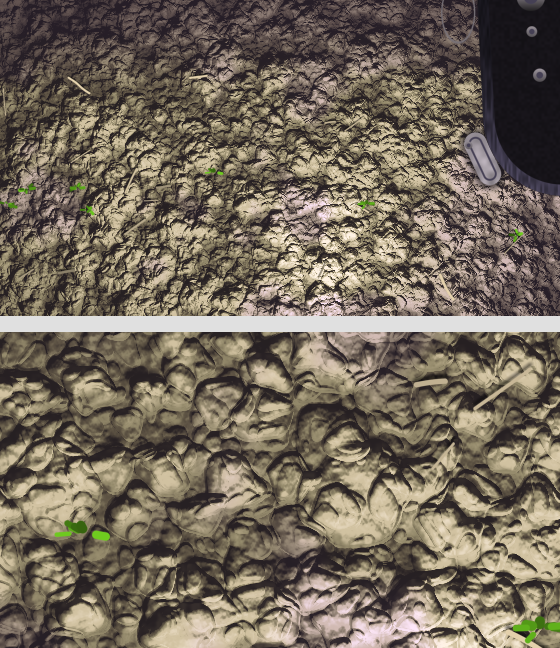
Top, the full canvas; bottom, a detail of the centre.
A Shadertoy shader for this texture:

```glsl
// Crumbly garden soil under a low warm lamp, with straw, seedlings and a dark
// machine plate. Soil is a height field of scattered domes and noise, lit by
// its slope and short cast shadows; the other parts are distance functions.

const vec3 SOIL_DARK = vec3(0.15, 0.125, 0.135);
const vec3 SOIL_MID = vec3(0.36, 0.32, 0.26);
const vec3 SOIL_LIGHT = vec3(0.58, 0.54, 0.42);
const vec3 SOIL_PALE = vec3(0.82, 0.76, 0.63);
const vec3 STRAW = vec3(0.86, 0.79, 0.65);
const vec3 LEAF = vec3(0.36, 0.66, 0.10);
const vec3 PLATE = vec3(0.085, 0.075, 0.095);
const vec3 RIM = vec3(0.27, 0.25, 0.33);
const vec3 METAL = vec3(0.62, 0.59, 0.62);
const vec2 LAMP = vec2(1.04, 0.18);

float hash(vec2 p) {
    vec3 q = fract(p.xyx * vec3(0.1031, 0.1030, 0.0973));
    q += dot(q, q.yzx + 33.33);
    return fract((q.x + q.y) * q.z);
}

vec2 hash2(vec2 p) { return vec2(hash(p), hash(p + 71.7)); }

float noise(vec2 p) {
    vec2 i = floor(p), f = fract(p);
    f = f * f * (3.0 - 2.0 * f);
    return mix(mix(hash(i), hash(i + vec2(1, 0)), f.x),
               mix(hash(i + vec2(0, 1)), hash(i + vec2(1, 1)), f.x), f.y);
}

float fbm(vec2 p) {
    float sum = 0.0, amp = 0.5;
    for (int i = 0; i < 4; i++) {
        sum += amp * noise(p);
        p = mat2(1.6, 1.2, -1.2, 1.6) * p + 9.3;
        amp *= 0.5;
    }
    return sum;
}

// Tallest random dome near p, in canvas units
float clods(vec2 p, float freq) {
    vec2 cell = floor(p * freq), f = fract(p * freq);
    float top = 0.0;
    for (int y = -1; y <= 1; y++)
    for (int x = -1; x <= 1; x++) {
        vec2 o = vec2(x, y), id = cell + o + freq;
        float radius = mix(0.2, 0.68, hash(id + 13.1));
        vec2 d = (o + hash2(id) - f) / radius;
        top = max(top, radius * sqrt(max(0.0, 1.0 - dot(d, d))));
    }
    return top / freq;
}

float soilHeight(vec2 p) {
    vec2 warp = vec2(noise(p * 38.0), noise(p * 38.0 + 40.0)) - 0.5;
    vec2 q = p + 0.018 * warp;
    float h = 0.45 * clods(q, 11.0) + 0.55 * clods(q, 23.0) + 0.5 * clods(q, 47.0);
    return h + 0.03 * fbm(p * 13.0) + 0.011 * fbm(p * 65.0);
}

vec3 soilRamp(float t) {
    vec3 c = mix(SOIL_DARK, SOIL_MID, smoothstep(0.05, 0.36, t));
    c = mix(c, SOIL_LIGHT, smoothstep(0.32, 0.6, t));
    c = mix(c, SOIL_PALE, smoothstep(0.56, 0.88, t));
    return mix(c, vec3(1.0, 0.95, 0.89), smoothstep(0.9, 1.4, t));
}

vec3 soil(vec2 p) {
    vec2 e = vec2(0.003, 0.0), toLamp = normalize(LAMP - vec2(0.0, 0.6) - p);
    float h = soilHeight(p);
    vec2 slope = vec2(soilHeight(p + e.xy), soilHeight(p + e.yx)) - h;
    vec3 normal = normalize(vec3(-slope / e.x, 1.0));
    float lit = max(0.0, dot(normal, vec3(toLamp * 0.75, 0.66)));
    float blocked = max(soilHeight(p + toLamp * 0.012) - h - 0.010,
                        soilHeight(p + toLamp * 0.028) - h - 0.020);
    float shade = (0.12 + lit) * mix(1.0, 0.35, smoothstep(0.0, 0.008, blocked));
    shade *= mix(0.55, 1.05, smoothstep(0.015, 0.045, h));

    // Lamp pool, dim far side and darker corners
    vec2 r = p - LAMP, v = (p - vec2(0.95, 0.42)) * vec2(0.75, 1.0);
    float lamp = mix(0.92, 0.52, smoothstep(0.6, 0.98, p.y + 0.06 * fbm(p * 5.0)));
    lamp *= 1.0 - 0.38 * smoothstep(0.35, 0.85, length(v));
    lamp += 0.5 * exp(-dot(r, r) * 28.0);
    float grain = 0.10 * (noise(p * 190.0) - 0.5);
    float cool = max(smoothstep(0.68, 0.95, p.y), smoothstep(1.1, 1.6, p.x - 0.4 * p.y));
    cool = max(cool, 0.8 * smoothstep(0.45, 0.65, fbm(p * 6.0 + 5.0)));
    return soilRamp(lamp * (shade + grain)) * mix(vec3(1), vec3(1.0, 0.95, 1.14), cool);
}

float cover(float d, float px) { return smoothstep(px, -px, d); }

float segment(vec2 p, vec2 a, vec2 b) {
    vec2 d = b - a;
    return length(p - a - d * clamp(dot(p - a, d) / dot(d, d), 0.0, 1.0));
}

vec3 addStraw(vec3 col, vec2 p, float px) {
    for (int i = 0; i < 20; i++) {
        vec2 id = vec2(i, 3), c = hash2(id) * vec2(1.75, 0.8);
        float angle = 6.283 * hash(id + 5.0), size = mix(0.012, 0.045, hash(id + 8.0));
        vec2 dir = size * vec2(cos(angle), sin(angle));
        vec2 q = p + 0.008 * (noise(p * 22.0) - 0.5);
        float width = mix(0.0012, 0.0045, hash(id + 11.0));
        col *= 1.0 - 0.5 * cover(segment(q - vec2(0, 0.005), c - dir, c + dir) - width, 0.003);
        vec3 tint = STRAW * mix(0.6, 1.1, hash(id + 17.0));
        col = mix(col, tint, cover(segment(q, c - dir, c + dir) - width, px));
    }
    return col;
}

vec3 addSprouts(vec3 col, vec2 p, float px) {
    for (int i = 0; i < 7; i++) {
        vec2 id = vec2(i, 29), c = hash2(id) * vec2(0.32, 0.2) + vec2(0.01, 0.3);
        if (i > 3) c = vec2(0.68 + 0.48 * float(i - 4), 0.455 - 0.1 * float(i - 4));
        for (int k = 0; k < 7; k++) {
            vec2 leaf = id + vec2(k * 7, 50);
            float angle = 6.283 * hash(leaf), reach = mix(0.008, 0.032, hash(leaf + 4.0));
            vec2 tip = c + reach * vec2(cos(angle), 0.6 * sin(angle));
            float d = segment(p, mix(c, tip, 0.55), tip) - mix(0.002, 0.0055, hash(leaf + 9.0));
            col = mix(col, LEAF * mix(0.55, 1.25, hash(leaf + 2.0)), cover(d, px));
        }
    }
    return col;
}

vec3 addBolt(vec3 col, vec2 p, float radius, float px) {
    float d = length(p);
    col = mix(col, METAL * (0.75 + 12.0 * p.y), cover(d - radius, px));
    return mix(col, RIM, cover(d - 0.5 * radius, px));
}

vec3 addMachine(vec3 col, vec2 p, float px) {
    // Thin wire loop and the clamp beside the plate
    float loop = abs(length((p - vec2(1.45, 0.96)) * vec2(1.0, 0.55)) - 0.052) - 0.002;
    col = mix(col, METAL * 0.75, cover(loop, px));
    float arm = segment(p, vec2(1.505, 0.545), vec2(1.55, 0.45));
    col = mix(col, PLATE, 0.6 * cover(arm - 0.05, 0.015));
    col = mix(col, METAL * (0.8 + 0.4 * noise(p * 45.0)), cover(arm - 0.036, px));
    col = mix(col, RIM, cover(abs(arm - 0.019) - 0.003, px));
    col = addBolt(col, p - vec2(1.483, 0.54), 0.012, px);

    // Leaning rounded plate with a scuffed bevel
    vec2 q = abs(p - vec2(1.93 + 0.05 * (1.0 - p.y), 0.80)) - vec2(0.18);
    float d = length(max(q, 0.0)) + min(max(q.x, q.y), 0.0) - 0.24;
    float scuff = noise(p * vec2(160.0, 30.0));
    vec3 bevel = RIM * mix(0.35, 1.0, smoothstep(0.9, 0.4, p.y)) * (0.65 + 0.6 * scuff);
    vec3 face = PLATE * (0.85 + 0.3 * noise(p * 110.0));
    face = mix(face, bevel, cover(abs(d + 0.018) - 0.018, px));
    face = addBolt(face, p - vec2(1.683, 0.90), 0.017, px);
    face = addBolt(face, p - vec2(1.708, 0.762), 0.021, px);
    face = addBolt(face, p - vec2(1.68, 1.01), 0.045, px);
    return mix(col, face, cover(d, px));
}

void mainImage(out vec4 fragColor, in vec2 fragCoord) {
    vec2 p = fragCoord / iResolution.y;
    float px = 0.8 / iResolution.y;
    vec3 col = soil(p);
    col = addStraw(col, p, px);
    col = addSprouts(col, p, px);
    col = addMachine(col, p, px);
    fragColor = vec4(clamp(col, 0.0, 1.0), 1.0);
}
```
